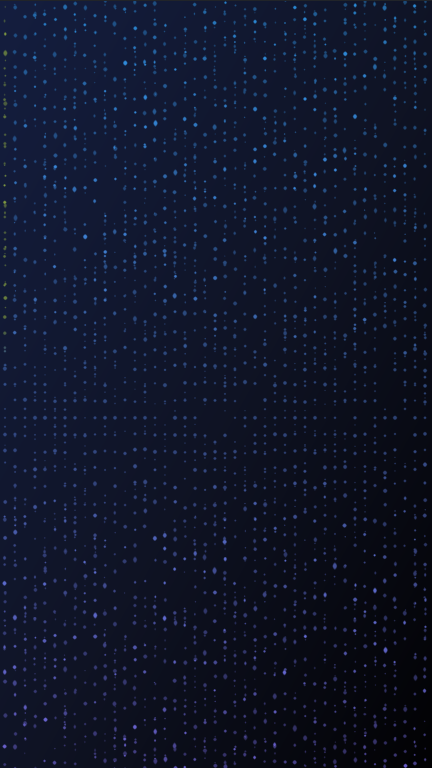
Give the GLSL for this background, as a WebGL 2 fragment shader.

```glsl
#version 300 es
precision highp float;
// Night gradient crossed by 43 columns of small glowing dots, blue above and violet below.
// Each column has its own row pitch, so rows line up at one level and drift apart
// above and below it; finer dots gather into short vertical streaks between the rows.

uniform vec2 u_resolution;
out vec4 outColor;

const float COLUMNS = 43.2;        // columns across the canvas
const float ROWS = 45.2;           // mean rows down the canvas
const float ALIGNED_LEVEL = 0.456; // height at which all columns agree

const vec3 NAVY = vec3(0.078, 0.115, 0.245);
const vec3 DUSK = vec3(0.058, 0.074, 0.140);
const vec3 BLACK = vec3(0.006, 0.005, 0.012);
const vec3 CHARCOAL = vec3(0.13, 0.14, 0.16);
const vec3 SKY_BLUE = vec3(0.17, 0.58, 0.90);
const vec3 STEEL_BLUE = vec3(0.30, 0.48, 0.82);
const vec3 VIOLET = vec3(0.44, 0.39, 0.84);
const vec3 LIME = vec3(0.60, 0.72, 0.26);

float hash(vec2 p) {
  return fract(sin(dot(p, vec2(127.1, 311.7))) * 43758.5453);
}

// Smooth noise along one column, independent of its neighbours
float columnNoise(float column, float y) {
  float i = floor(y);
  float f = smoothstep(0.0, 1.0, y - i);
  return mix(hash(vec2(column, i)), hash(vec2(column, i + 1.0)), f);
}

// Blend of three colours, with the middle one at t = 0.5
vec3 ramp(vec3 a, vec3 b, vec3 c, float t) {
  return t < 0.5 ? mix(a, b, t * 2.0) : mix(b, c, t * 2.0 - 1.0);
}

vec3 background(vec2 uv) {
  return ramp(NAVY, DUSK, BLACK, pow(0.5 * (uv.x + 1.0 - uv.y), 1.1));
}

vec3 dotColor(float height, float column) {
  vec3 tint = ramp(VIOLET, STEEL_BLUE, SKY_BLUE, height);
  float accent = column < 0.5 ? smoothstep(0.52, 0.58, height) : 0.0;
  return mix(tint, LIME, accent);
}

// Rounded diamond, softened over the given edge width
float softDot(vec2 p, float radius, float edge) {
  float d = mix(length(p), abs(p.x) + abs(p.y), 0.25) - radius;
  return 1.0 - smoothstep(-edge, edge, d);
}

// Opacity of one layer of dots; lengths are fractions of the canvas width
float dotLayer(vec2 p, float rows, float aspect, float radius, float density, float streaks) {
  float column = floor(p.x * COLUMNS);
  float x = (fract(p.x * COLUMNS) - 0.5) / COLUMNS;

  // Rows spread from the aligned level with a pitch unique to the column
  float pitch = aspect / rows * (1.0 + 0.13 * (hash(vec2(column, rows)) - 0.5));
  float y = (p.y - ALIGNED_LEVEL * aspect) / pitch;
  float row = floor(y + 0.5);
  vec2 cell = vec2(column, row + 3.0 * rows);
  float scatter = smoothstep(0.0, 0.2, abs(row) / rows);
  float jitter = 0.6 * scatter * (hash(cell + 7.3) - 0.5);
  float sway = 0.0025 * scatter * (hash(cell + 11.9) - 0.5);
  vec2 offset = vec2(x - sway, (y - row - jitter) * pitch);
  offset.y /= mix(1.0, 1.6, scatter * pow(hash(cell + 53.3), 3.0));

  // Wear: missing dots, streaks, uneven sizes and a few bright ones
  float streak = columnNoise(column + rows, row * 16.0 / rows);
  float kept = density + streaks * (streak - 0.5);
  float present = step(hash(cell + 19.7), kept);
  float size = radius * mix(0.55, 1.2, hash(cell + 31.1));
  float glow = mix(0.42, 1.0, pow(hash(cell + 43.9), 3.0));
  glow = mix(0.5, glow, scatter);
  return present * glow * softDot(offset, size, 0.0021);
}

void main() {
  vec2 uv = gl_FragCoord.xy / u_resolution;
  float aspect = u_resolution.y / u_resolution.x;
  vec2 p = vec2(uv.x, uv.y * aspect);

  // Main rows, streaks of half pitch, and faint specks
  float light = dotLayer(p, ROWS, aspect, 0.0040, 0.76, 0.5);
  light = max(light, dotLayer(p, ROWS * 2.0, aspect, 0.0030, 0.17, 0.8));
  light = max(light, 0.8 * dotLayer(p, ROWS * 2.5, aspect, 0.0018, 0.20, 0.5));

  vec3 color = mix(background(uv), dotColor(uv.y, floor(p.x * COLUMNS)), light);

  // Thin charcoal line along the top edge
  float topLine = smoothstep(0.0032, 0.0012, aspect - p.y);
  outColor = vec4(mix(color, CHARCOAL, topLine), 1.0);
}
```
